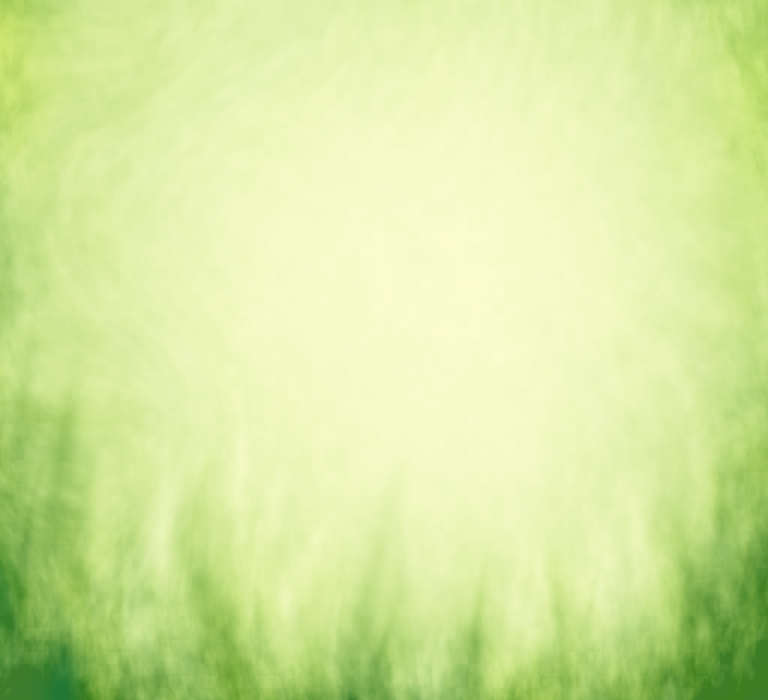
Reproduce this background procedurally as a Shadertoy shader.

```glsl
// Soft spring meadow: blurred grass blades rising around a pale yellow-green glow.

float hash(vec2 p) {
    vec3 q = fract(vec3(p.xyx) * 0.1031);
    q += dot(q, q.yzx + 33.33);
    return fract((q.x + q.y) * q.z);
}

float noise(vec2 p) {
    vec2 i = floor(p), f = fract(p);
    f = f * f * (3.0 - 2.0 * f);
    return mix(mix(hash(i), hash(i + vec2(1, 0)), f.x),
               mix(hash(i + vec2(0, 1)), hash(i + vec2(1, 1)), f.x), f.y);
}

// Layered noise centred on zero
float layers(vec2 p) {
    float sum = 0.0, weight = 0.5;
    for (int i = 0; i < 4; i++) {
        sum += weight * (noise(p) - 0.5);
        p = mat2(1.9, 0.5, -0.5, 1.9) * p + 17.3;
        weight *= 0.62;
    }
    return sum;
}

// Elliptical soft spot
float glow(vec2 p, vec2 center, vec2 radius) {
    vec2 d = (p - center) / radius;
    return exp(-dot(d, d));
}

// Blurred blade that bends from base to tip and fades at both ends
float blade(vec2 p, vec2 base, vec2 tip, float width) {
    float k = (p.y - base.y) / (tip.y - base.y);
    float t = clamp(k, 0.0, 1.0);
    float d = (p.x - mix(base.x, tip.x, t * t)) / (width * (1.15 - 0.7 * t));
    return exp(-d * d) * (1.0 - smoothstep(0.35, 1.0, k)) * smoothstep(-0.25, 0.1, k);
}

// Light to dark greens, shade from 0 to 1
vec3 meadowColor(float shade) {
    vec3 greens[6] = vec3[6](
        vec3(0.98, 0.99, 0.81), vec3(0.88, 0.94, 0.66), vec3(0.77, 0.88, 0.53),
        vec3(0.61, 0.77, 0.39), vec3(0.44, 0.64, 0.27), vec3(0.24, 0.49, 0.15));
    float s = clamp(shade, 0.0, 1.0) * 5.0;
    int i = min(int(s), 4);
    return mix(greens[i], greens[i + 1], s - float(i));
}

void mainImage(out vec4 fragColor, in vec2 fragCoord) {
    vec2 uv = fragCoord / iResolution.xy;

    // Vignette around the off-centre light
    vec2 away = uv - vec2(0.57, 0.56);
    away /= vec2(away.x < 0.0 ? 0.57 : 0.43, 0.44);
    float side = abs(away.x);
    float shade = 0.37 * pow(side, 2.4) + 0.17 * pow(max(away.y, 0.0), 2.2);

    // Grass bank, taller toward both sides and on the left
    float bankHeight = 0.13 + 0.07 * side * side + 0.02 * smoothstep(0.6, 0.4, uv.x);
    shade += 0.66 * exp(-uv.y / bankHeight);

    // Slanted streaks low down, mottled foliage at the sides
    float foliage = clamp(shade, 0.0, 0.7);
    float low = smoothstep(0.75, 0.15, uv.y);
    float slant = 0.4 * (noise(uv * vec2(5.0, 3.0)) - 0.5);
    float x = uv.x + slant * uv.y;
    float streaks = layers(vec2(x * 20.0, uv.y * 5.0));
    float fine = layers(vec2(x * 46.0, uv.y * 20.0 + 7.0));
    float mottle = layers(uv * vec2(18.0, 13.0) + 20.0);
    shade += foliage * (mix(0.20, 0.42, low) * streaks + 0.55 * fine + 0.44 * mottle);

    // Faint grain of soft square tiles over the whole field
    vec2 tile = uv * vec2(64.0, 58.25);
    shade += 0.022 * (hash(floor(tile)) - 0.5) * (0.6 + 2.0 * foliage);
    shade += 0.03 * layers(uv * 26.0 + 3.0);

    // Scattered dark and light blades
    for (int i = 0; i < 44; i++) {
        float id = float(i);
        float root = (id + hash(vec2(id, 1.0))) / 44.0;
        float edge = abs(root - 0.60) * 2.0;
        float lean = 0.12 * (hash(vec2(id, 2.0)) - 0.45);
        float start = 0.20 * hash(vec2(id, 6.0)) * (0.3 + edge);
        float top = start + 0.12 + 0.14 * hash(vec2(id, 3.0)) + 0.12 * edge * edge;
        float width = 0.007 + 0.014 * hash(vec2(id, 4.0));
        float tone = hash(vec2(id, 5.0)) < 0.5 ? 0.09 : -0.08;
        shade += tone * blade(uv, vec2(root, start), vec2(root + lean, top), width);
    }

    // Prominent leaning blades
    shade += 0.10 * blade(uv, vec2(0.48, 0.05), vec2(0.55, 0.42), 0.022);
    shade += 0.12 * blade(uv, vec2(0.27, 0.04), vec2(0.23, 0.30), 0.030);
    shade += 0.10 * blade(uv, vec2(0.33, 0.0), vec2(0.34, 0.34), 0.022);
    shade += 0.10 * blade(uv, vec2(0.72, 0.0), vec2(0.73, 0.20), 0.022);

    // Deep shadows in the lower corners, pale gaps between the blades
    shade += 0.20 * glow(uv, vec2(0.0, 0.13), vec2(0.04, 0.12));
    shade += 0.10 * glow(uv, vec2(0.08, 0.0), vec2(0.06, 0.06));
    shade += 0.26 * glow(uv, vec2(0.96, 0.13), vec2(0.08, 0.18));
    shade += 0.10 * glow(uv, vec2(0.0, 0.60), vec2(0.05, 0.08));
    shade -= 0.16 * glow(uv, vec2(0.17, 0.10), vec2(0.04, 0.06));
    shade -= 0.08 * glow(uv, vec2(0.82, 0.14), vec2(0.05, 0.09));

    // Yellow sunlit leaves and cool teal shadow
    vec3 color = meadowColor(shade);
    float sunlit = layers(vec2(x * 16.0 + 3.0, uv.y * 6.0 + 5.0));
    color += vec3(0.04, 0.03, -0.22) * foliage * (sunlit + 0.06);
    color += vec3(0.03, 0.02, -0.06) * glow(uv, vec2(0.0, 0.95), vec2(0.06, 0.2));
    color += vec3(0.02, 0.02, -0.05) * glow(uv, vec2(1.0, 0.95), vec2(0.07, 0.3));
    color = mix(color, vec3(0.06, 0.45, 0.24), 0.6 * glow(uv, vec2(0.08, 0.01), vec2(0.025, 0.05)));
    color = mix(color, vec3(0.14, 0.48, 0.22), 0.4 * glow(uv, vec2(0.0, 0.15), vec2(0.025, 0.08)));

    fragColor = vec4(clamp(color, 0.0, 1.0), 1.0);
}
```
